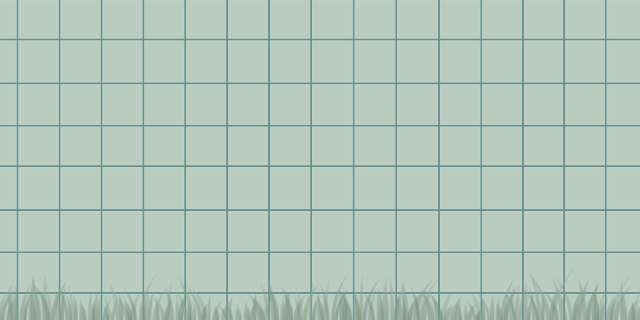
Give the GLSL for this background, as a Shadertoy shader.

```glsl
const float GRASS_HEIGHT[25] = float[25](
    .12, .20, .18, .12, .10, .17, .13, .15, .10, .07, .15, .16, .16,
    .19, .16, .20, .15, .09, .09, .16, .20, .16, .17, .15, .12);

float hash(float n) {
    return fract(sin(n * 127.1) * 43758.5453);
}

// Height of the grass along the ground
float grassHeight(float x) {
    float s = clamp(x * 12.0, 0.0, 23.99);
    int i = int(s);
    return mix(GRASS_HEIGHT[i], GRASS_HEIGHT[i + 1], fract(s));
}

// Distance to the nearest grid line, with slightly uneven spacing
float gridDistance(vec2 p) {
    vec2 k = round((p - vec2(.0547, .0846)) / vec2(.1315, .132));
    vec2 line = vec2(.0547, .0846) + k * vec2(.1315, .132);
    line.x -= .003 * sin(k.x * k.x * .04);
    line.y -= .0052 * min(mod(k.y, 3.0), 1.0);
    vec2 d = abs(p - line);
    return min(d.x, d.y);
}

// Coverage of a curved, tapering blade; t runs from root to tip
float blade(vec2 p, float root, float lean, float width, float t, float pixel) {
    float center = root + lean * t * t;
    float halfWidth = width * (1.0 - t) * (.65 + 1.3 * t);
    float slope = length(vec2(1.0, 2.0 * lean * t / max(p.y / max(t, .01), .02)));
    float d = abs(p.x - center) / slope - halfWidth;
    return smoothstep(pixel, -pixel, d) * step(t, 1.0);
}

void mainImage(out vec4 fragColor, in vec2 fragCoord) {
    vec2 p = fragCoord / iResolution.y;
    float pixel = 1.0 / iResolution.y;

    // Paper and grid
    vec3 color = vec3(.73, .80, .75);
    float d = gridDistance(p);
    color += .015 * smoothstep(.010, .004, d);
    float ink = smoothstep(.0026 + .5 * pixel, .0026 - .5 * pixel, d);
    color = mix(color, vec3(.37, .54, .54), ink * .92);

    // Grass, from tall pale blades to short dark ones
    if (p.y < .22) {
        for (int i = 0; i < 180; i++) {
            float n = float(i);
            float depth = n / 180.0;
            float root = fract(n * .618034) * 2.06 - .03;
            float height = grassHeight(root) * mix(1.05, .6, depth)
                         * mix(.55, 1.0, hash(n + 3.7));
            float lean = (hash(n + 11.3) - .5) * .9 * height;
            float width = mix(.006, .011, hash(n + 23.9));
            float t = p.y / height;
            float cover = blade(p, root, lean, width, t, pixel);
            vec3 green = mix(vec3(.60, .68, .62), vec3(.47, .57, .50),
                             clamp(depth + .5 * hash(n + 41.1) - .25, 0.0, 1.0));
            color = mix(color, green, cover * mix(.75, .4, t));
        }
    }

    fragColor = vec4(color, 1.0);
}
```
